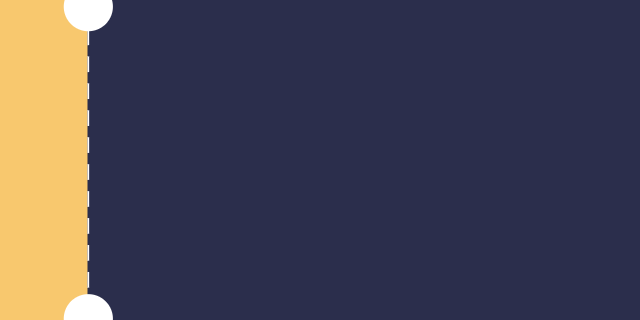
This background is drawn by a Shadertoy shader. Its source:

```glsl
const vec3 NAVY  = vec3(0.168, 0.180, 0.298);
const vec3 AMBER = vec3(0.973, 0.784, 0.431);
const vec3 WHITE = vec3(1.0);

// Lengths are fractions of the canvas height
const float STRIP_WIDTH   = 0.2734;
const float SEAM_X        = 0.2760;
const float SEAM_HALF     = 0.0026;
const float DASH_PERIOD   = 0.0842;
const float DASH_CENTER_Y = 0.7992;
const float DASH_HALF     = 0.0245;
const float NOTCH_RADIUS  = 0.0768;
const float NOTCH_TOP_Y   = 0.9792;
const float NOTCH_LOW_Y   = 0.0040;

// Antialiased coverage of a signed distance
float coverage(float dist, float pixel) {
    return clamp(0.5 - dist / pixel, 0.0, 1.0);
}

float boxDistance(vec2 p, vec2 halfSize) {
    vec2 d = abs(p) - halfSize;
    return length(max(d, 0.0)) + min(max(d.x, d.y), 0.0);
}

void mainImage(out vec4 fragColor, in vec2 fragCoord) {
    float pixel = 1.0 / iResolution.y;
    vec2 p = fragCoord * pixel;

    // Side strip
    vec3 color = mix(NAVY, AMBER, coverage(p.x - STRIP_WIDTH, pixel));

    // Dashed seam
    float dashY = mod(p.y - DASH_CENTER_Y + 0.5 * DASH_PERIOD, DASH_PERIOD)
                - 0.5 * DASH_PERIOD;
    float dash = boxDistance(vec2(p.x - SEAM_X, dashY), vec2(SEAM_HALF, DASH_HALF));
    color = mix(color, WHITE, coverage(dash, pixel));

    // Round notches at both ends of the seam
    float notch = min(distance(p, vec2(SEAM_X, NOTCH_TOP_Y)),
                      distance(p, vec2(SEAM_X, NOTCH_LOW_Y))) - NOTCH_RADIUS;
    color = mix(color, WHITE, coverage(notch, pixel));

    fragColor = vec4(color, 1.0);
}
```
